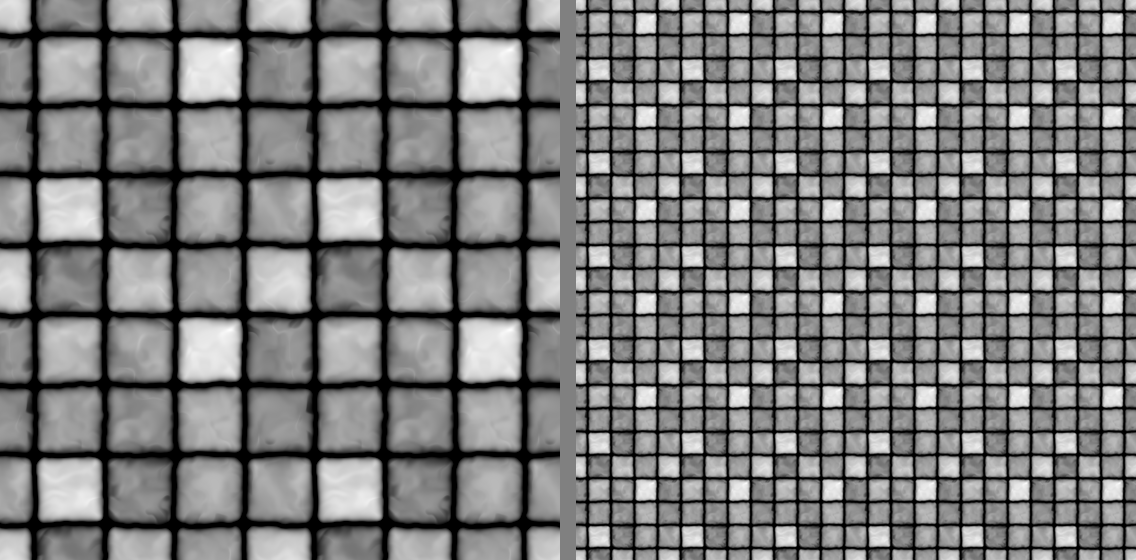
Left: one tile. Right: repeated 3 by 3.
Give the GLSL for this texture map, as a Shadertoy shader.

```glsl
// Grey height map of eight by eight pillowed stone tiles, half a tile off the edges.
// Rounded-box distance shapes each stone; wrapping, warped noise wears rims and faces.
// Tones and noise repeat every four tiles, so the whole pattern appears twice each way.

const float PERIOD = 4.0;  // tiles before the pattern repeats

float hash(ivec2 p, int seed) {
    uint h = uint(p.x) * 1597u + uint(p.y) * 51749u + uint(seed) * 7919u;
    h = (h ^ (h >> 15)) * 73133u;
    h = (h ^ (h >> 13)) * 94907u;
    h = (h ^ (h >> 16)) * 31337u;
    return float((h ^ (h >> 15)) & 65535u) / 65535.0;
}

// Value noise in tile units; freq is a whole number of lattice steps per tile.
float noise(vec2 p, float freq, int seed) {
    p *= freq;
    vec2 i = floor(p), f = p - i;
    f = f * f * f * (f * (f * 6.0 - 15.0) + 10.0);
    ivec2 a = ivec2(mod(i, PERIOD * freq));
    ivec2 b = ivec2(mod(i + 1.0, PERIOD * freq));
    return mix(mix(hash(a, seed), hash(ivec2(b.x, a.y), seed), f.x),
               mix(hash(ivec2(a.x, b.y), seed), hash(b, seed), f.x), f.y);
}

vec2 noise2(vec2 p, float freq, int seed) {
    return vec2(noise(p, freq, seed), noise(p, freq, seed + 1)) - 0.5;
}

// Base brightness of each stone in the four by four block, rows from the bottom.
float stoneTone(vec2 cell) {
    const mat4 tones = mat4(0.79, 0.54, 0.74, 0.61,
                            0.66, 0.85, 0.56, 0.64,
                            0.54, 0.64, 0.58, 0.66,
                            0.57, 0.71, 0.63, 0.90);
    ivec2 i = ivec2(mod(cell, PERIOD));
    return tones[i.y][i.x];
}

// Depth inside a rounded square: positive within, negative in the joint.
float roundedDepth(vec2 p, float halfSize, float radius) {
    vec2 q = abs(p) - halfSize + radius;
    return radius - length(max(q, 0.0)) - min(max(q.x, q.y), 0.0);
}

void mainImage(out vec4 fragColor, in vec2 fragCoord) {
    vec2 p = fragCoord / iResolution.xy * 8.0 + 0.5;
    vec2 cell = floor(p);
    vec2 local = p - cell - 0.5;
    float tone = stoneTone(cell);

    // Uneven rims: broad bends plus fine chips
    vec2 bent = local + 0.035 * noise2(p, 3.0, 3) + 0.025 * noise2(p, 9.0, 5);
    float depth = roundedDepth(bent, 0.472, 0.12);
    float pillow = 1.0 - exp(-max(depth, 0.0) * mix(15.0, 24.0, tone));

    // Cloudy face, folded by warping
    vec2 warped = p + 0.32 * noise2(p, 3.0, 11) + 0.1 * noise2(p, 7.0, 13);
    float cloud = noise(warped, 3.0, 17) - 0.5;
    float mottle = noise(warped, 7.0, 19) - 0.5;
    float face = tone + 0.15 * cloud + 0.06 * mottle;

    // Pale curling creases, fading in and out
    float crease = abs(noise(warped, 2.0, 23) - 0.5);
    float creaseMask = smoothstep(0.4, 0.75, noise(p, 2.0, 29));
    face += 0.09 * exp(-crease * crease * 500.0) * creaseMask * (1.0 - 0.6 * tone);

    // Dark bruises gathered near the rims of the duller stones
    float bruise = smoothstep(0.58, 0.85, noise(warped, 4.0, 31));
    float nearRim = 1.0 - smoothstep(0.04, 0.24, depth);
    face -= 0.28 * bruise * nearRim * smoothstep(0.75, 0.5, tone);

    fragColor = vec4(vec3(clamp(face * pillow, 0.0, 1.0)), 1.0);
}
```
